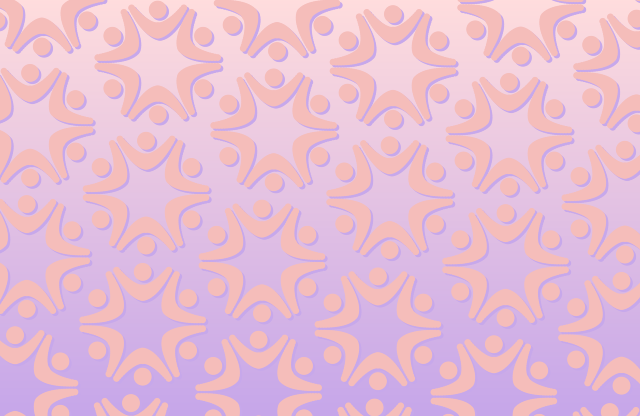
Write a Shadertoy shader that draws this pattern.

```glsl
// Rings of six round-headed, arm-raising figures on a pink to lilac gradient.

const float SIXTH_TURN = 1.0471976;
const float VIEW_HEIGHT = 498.0;

// One figure: a head above a tapered, curved pair of raised arms
float figureDistance(vec2 p) {
    float d = length(p - vec2(0.0, 62.7)) - 10.7;
    for (int i = 0; i <= 16; i++) {
        float s = float(i) / 16.0;
        vec2 limb = vec2(31.3 * s, 37.8 + 27.0 * pow(s, 1.7));
        d = min(d, length(p - limb) - mix(9.8, 4.0, s));
    }
    return d;
}

// Fold the plane so that six figures stand around the centre
float ringDistance(vec2 p) {
    float angle = mod(atan(p.x, p.y) + 0.5 * SIXTH_TURN, SIXTH_TURN) - 0.5 * SIXTH_TURN;
    return figureDistance(length(p) * vec2(sin(abs(angle)), cos(angle)));
}

// Slanted lattice of rings; every other step is nudged sideways
float patternDistance(vec2 p) {
    mat2 lattice = mat2(138.8, 81.2, -9.0, 157.0);
    vec2 origin = vec2(36.0, 150.0);
    vec2 cell = round(inverse(lattice) * (p - origin));
    vec2 nearest = vec2(1e4);
    for (int j = -1; j <= 1; j++) {
        for (int i = -1; i <= 1; i++) {
            vec2 id = cell + vec2(i, j);
            vec2 centre = origin + lattice * id + vec2(5.0 * mod(id.y, 2.0), 0.0);
            vec2 offset = p - centre;
            if (dot(offset, offset) < dot(nearest, nearest)) nearest = offset;
        }
    }
    return ringDistance(nearest);
}

float coverage(float d, float pixel) {
    return 1.0 - smoothstep(-0.6 * pixel, 0.6 * pixel, d);
}

void mainImage(out vec4 fragColor, in vec2 fragCoord) {
    float pixel = VIEW_HEIGHT / iResolution.y;
    vec2 p = vec2(fragCoord.x, iResolution.y - fragCoord.y) * pixel; // y runs down

    // Background fades from pale pink to lilac
    vec3 color = mix(vec3(1.0, 0.865, 0.865), vec3(0.775, 0.65, 0.915), p.y / VIEW_HEIGHT);

    // Hard drop shadow, then the figures
    vec3 shadowLilac = vec3(0.78, 0.66, 0.92);
    vec3 figurePink = vec3(0.96, 0.74, 0.73);
    color = mix(color, shadowLilac, coverage(patternDistance(p - vec2(2.8, 2.6)), pixel));
    color = mix(color, figurePink, coverage(patternDistance(p), pixel));

    fragColor = vec4(color, 1.0);
}
```
